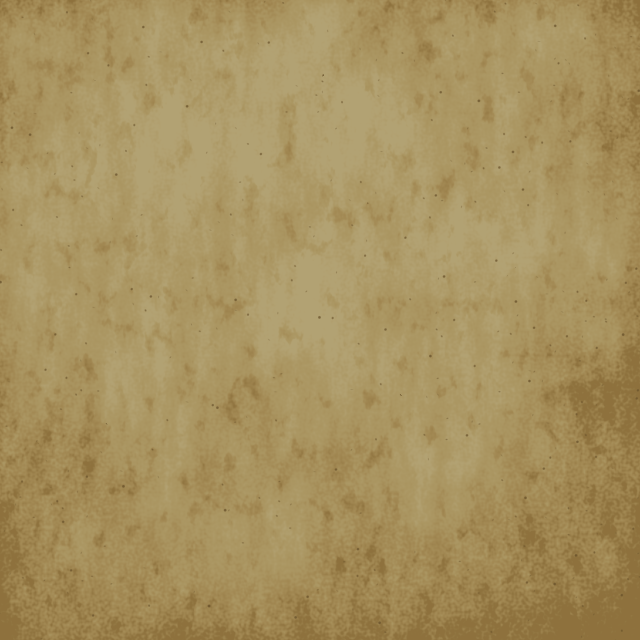
Give the GLSL for this texture, as a Shadertoy shader.

```glsl
const vec3 PALE  = vec3(0.70, 0.635, 0.45);
const vec3 SAND  = vec3(0.67, 0.59, 0.385);
const vec3 OCHRE = vec3(0.635, 0.535, 0.325);
const vec3 UMBER = vec3(0.555, 0.445, 0.24);
const vec3 SPECK = vec3(0.40, 0.31, 0.16);

const float BASE_WEAR    = 0.22;
const float EDGE_WEAR    = 0.34;
const float EDGE_WIDTH   = 0.045;
const float BOTTOM_WEAR  = 0.36;
const float RIGHT_WEAR   = 0.20;
const float CLOUD_WEAR   = 0.50;
const float STREAK_WEAR  = 0.36;
const float BLOTCH_WEAR  = 0.34;
const float GRAIN_WEAR   = 0.20;
const vec2  CLOUD_FREQ   = vec2(5.0, 4.0);
const vec2  STREAK_FREQ  = vec2(30.0, 9.0);
const vec2  BLOTCH_FREQ  = vec2(32.0, 22.0);
const float GRAIN_FREQ   = 190.0;
const float SPECK_CELLS  = 42.0;
const float SPECK_CHANCE = 0.17;

vec2 hash2(vec2 cell) {
    uvec2 q = uvec2(ivec2(cell)) * uvec2(1597334673u, 3812015801u);
    uint n = (q.x ^ q.y) * 1597334673u;
    n = (n ^ (n >> 15)) * 2246822519u;
    n ^= n >> 13;
    return vec2(n & 65535u, n >> 16) / 65535.0;
}

vec2 gradient(vec2 cell) {
    float angle = 6.28318 * hash2(cell).x;
    return vec2(cos(angle), sin(angle));
}

float gradientNoise(vec2 p) {
    vec2 i = floor(p), f = p - i;
    vec2 u = f * f * f * (f * (f * 6.0 - 15.0) + 10.0);
    vec2 e = vec2(1.0, 0.0);
    float low  = mix(dot(gradient(i), f), dot(gradient(i + e), f - e), u.x);
    float high = mix(dot(gradient(i + e.yx), f - e.yx), dot(gradient(i + 1.0), f - 1.0), u.x);
    return 1.4 * mix(low, high, u.y);
}

float fbm(vec2 p) {
    float sum = 0.0, amp = 0.5;
    for (int i = 0; i < 4; i++) {
        sum += amp * gradientNoise(p);
        p = mat2(1.96, 0.4, -0.4, 1.96) * p + 17.3;
        amp *= 0.55;
    }
    return sum;
}

// Darkening towards the borders, the foot and the right side
float borderWear(vec2 uv) {
    vec2 side = min(uv, 1.0 - uv);
    float ragged = 1.0 + 1.2 * fbm(uv * 9.0 + 40.0);
    float edge = exp(-side.x / (EDGE_WIDTH * ragged)) + exp(-side.y / (EDGE_WIDTH * ragged));
    float foot = 1.0 - smoothstep(0.0, 0.62, uv.y);
    return EDGE_WEAR * edge + BOTTOM_WEAR * foot
         + RIGHT_WEAR * smoothstep(0.68, 0.95, uv.x);
}

// Tiny irregular pits, one candidate per jittered cell
float specks(vec2 uv, float chance) {
    vec2 p = uv * SPECK_CELLS, home = floor(p);
    float blur = 0.8 * SPECK_CELLS / iResolution.y;
    float cover = 0.0;
    for (int y = -1; y <= 1; y++)
    for (int x = -1; x <= 1; x++) {
        vec2 cell = home + vec2(x, y);
        vec2 kind = hash2(cell + 311.0);
        vec2 d = p - cell - hash2(cell + 97.0);
        float angle = 6.28318 * kind.y;
        d = mat2(cos(angle), sin(angle), -sin(angle), cos(angle)) * d;
        d.x *= mix(0.45, 1.0, kind.y);
        float radius = mix(0.025, 0.085, kind.y * kind.y);
        float pit = 1.0 - smoothstep(-blur, blur, length(d) - radius);
        cover = max(cover, pit * step(kind.x, chance) * mix(0.3, 0.75, kind.y));
    }
    return cover;
}

vec3 paperColour(float wear) {
    vec3 colour = mix(PALE, SAND, smoothstep(0.08, 0.40, wear));
    colour = mix(colour, OCHRE, smoothstep(0.36, 0.70, wear));
    return mix(colour, UMBER, smoothstep(0.62, 1.08, wear));
}

void mainImage(out vec4 fragColor, in vec2 fragCoord) {
    vec2 uv = fragCoord / iResolution.xy;

    // Broad clouds, vertical streaks and soft stains
    float border  = borderWear(uv);
    float clouds  = fbm(uv * CLOUD_FREQ + 5.0);
    float streaks = fbm(uv * STREAK_FREQ + 60.0);
    float stains  = smoothstep(0.08, 0.48, fbm(uv * BLOTCH_FREQ + 130.0) + 0.3 * clouds);

    // Fine tooth of the surface, rougher where it is worn
    float grain = gradientNoise(uv * GRAIN_FREQ + 210.0)
                + 0.6 * gradientNoise(uv * GRAIN_FREQ * 0.47 + 330.0);
    float roughness = 0.45 + 0.8 * smoothstep(0.1, 0.6, border + 0.5 * clouds);

    float wear = BASE_WEAR + border + CLOUD_WEAR * clouds + STREAK_WEAR * streaks
               + BLOTCH_WEAR * stains + GRAIN_WEAR * grain * roughness;

    float chance = SPECK_CHANCE * (1.0 + 1.5 * clouds + smoothstep(0.65, 0.9, uv.x));
    vec3 colour = mix(paperColour(wear), SPECK, specks(uv, chance));
    fragColor = vec4(colour, 1.0);
}
```
